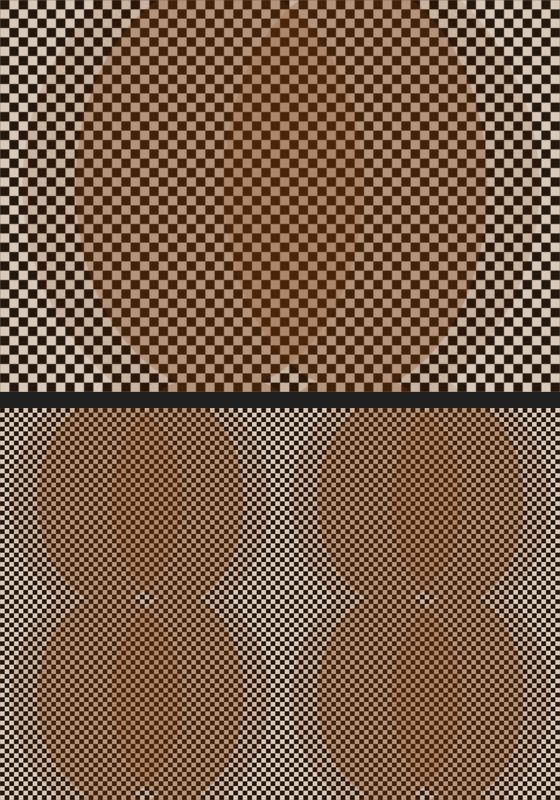
Top, the tile; bottom, the same tile 2 across and 2 down.
This pattern is drawn by a Shadertoy shader. Its source:

```glsl
// Brown and cream checkerboard, 60 by 42 cells, tinted by a wide disc and two overlapping ovals.

const vec2 CELLS = vec2(60.0, 42.0);

// Signed square wave of period two cells, positive on even cells, softened at the steps.
vec2 squareWave(vec2 g, vec2 soft) {
    return clamp((abs(mod(g - 0.5, 2.0) - 1.0) - 0.5) / soft, -1.0, 1.0);
}

// Coverage of an ellipse, measured to its nearest wrapped copy.
float oval(vec2 g, vec2 center, vec2 radius, float soft) {
    vec2 q = (fract((g - center) / CELLS + 0.5) - 0.5) * CELLS;
    float k = length(q / radius);
    float dist = k * (k - 1.0) / max(length(q / (radius * radius)), 1e-4);
    return 1.0 - smoothstep(-soft, soft, dist);
}

void mainImage(out vec4 fragColor, in vec2 fragCoord) {
    vec2 g = fragCoord / iResolution.xy * CELLS;
    vec2 pixel = CELLS / iResolution.xy;

    // Checker mask: 1 on light cells, 0 on dark cells
    vec2 wave = squareWave(g, 0.7 * pixel);
    float checker = 0.5 + 0.5 * wave.x * wave.y;

    // Translucent shapes
    float soft = max(pixel.x, pixel.y);
    float disc = oval(g, vec2(30.1, 22.1), vec2(27.7), soft);
    float left = oval(g, vec2(23.5, 22.1), vec2(15.4, 22.0), soft);
    float right = oval(g, vec2(38.1, 22.1), vec2(14.1, 22.0), soft);
    float either = max(left, right);
    float both = left * right;

    // Light and dark tones deepen with each layer
    vec3 light = vec3(0.85, 0.79, 0.73);
    vec3 dark = vec3(0.14, 0.09, 0.05);
    light = mix(light, vec3(0.79, 0.70, 0.63), disc);
    dark = mix(dark, vec3(0.17, 0.09, 0.04), disc);
    light = mix(light, vec3(0.71, 0.58, 0.49), either);
    dark = mix(dark, vec3(0.25, 0.13, 0.04), either);
    light = mix(light, vec3(0.68, 0.53, 0.42), both);
    dark = mix(dark, vec3(0.29, 0.14, 0.03), both);

    fragColor = vec4(mix(dark, light, checker), 1.0);
}
```
